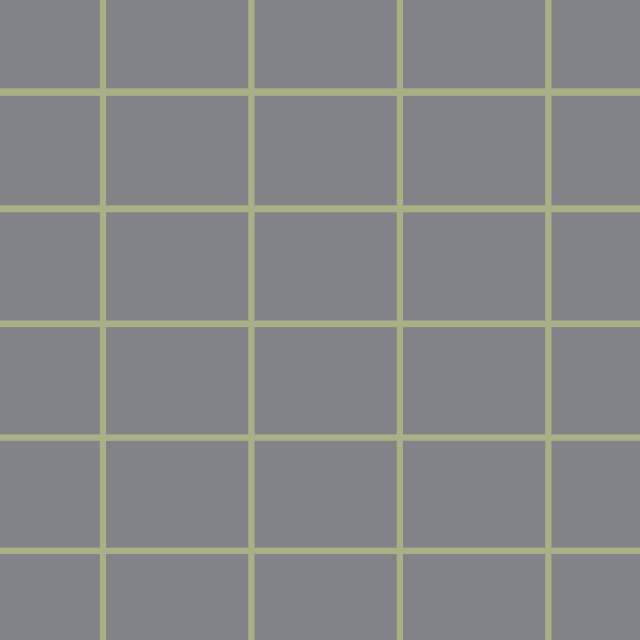
A three.js fragment shader for this pattern:

```glsl
varying vec2 vUv;

const vec3 GROUND_COLOR = vec3(0.505, 0.514, 0.532);
const vec3 LINE_COLOR = vec3(0.667, 0.686, 0.527);

// Upright lines: evenly spaced
const float COLUMN_START = 0.1608;
const float COLUMN_PITCH = 0.2320;
const float COLUMN_WIDTH = 0.0098;

// Level lines: spacing and width grow slightly upward
const int ROW_COUNT = 5;
const float ROW_START = 0.1393;
const float ROW_PITCH = 0.1768;
const float ROW_STRETCH = 0.00015;
const float ROW_WIDTH = 0.0100;
const float ROW_THICKENING = 0.00011;

// Coverage of a line, smoothed over one screen pixel
float lineCoverage(float distanceToCenter, float width, float pixel) {
  return clamp((0.5 * width - distanceToCenter) / pixel + 0.5, 0.0, 1.0);
}

float columns(float x, float pixel) {
  float cell = fract((x - COLUMN_START) / COLUMN_PITCH + 0.5) - 0.5;
  return lineCoverage(abs(cell) * COLUMN_PITCH, COLUMN_WIDTH, pixel);
}

float rows(float y, float pixel) {
  float coverage = 0.0;
  for (int i = 0; i < ROW_COUNT; i++) {
    float n = float(i);
    float center = ROW_START + ROW_PITCH * n + ROW_STRETCH * n * n * n;
    float width = ROW_WIDTH + ROW_THICKENING * n * n;
    coverage = max(coverage, lineCoverage(abs(y - center), width, pixel));
  }
  return coverage;
}

void main() {
  vec2 pixel = max(fwidth(vUv), vec2(1e-5));
  float grid = max(columns(vUv.x, pixel.x), rows(vUv.y, pixel.y));
  gl_FragColor = vec4(mix(GROUND_COLOR, LINE_COLOR, grid), 1.0);
}
```
